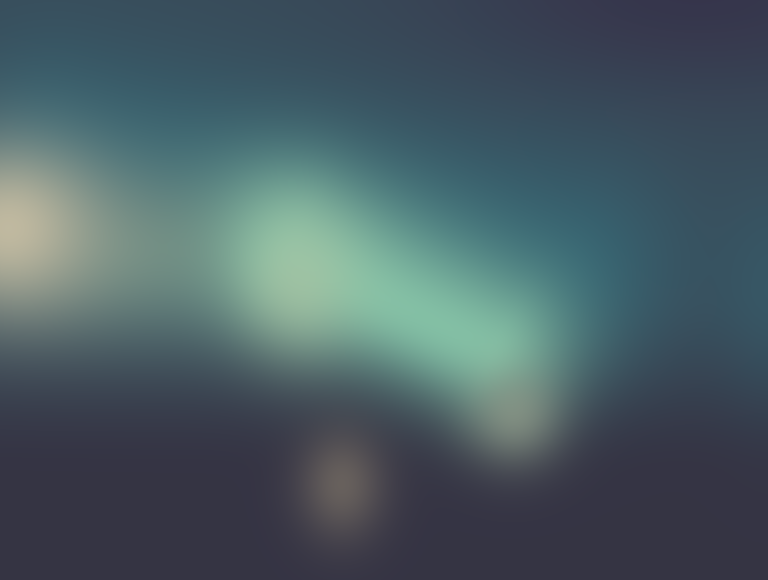
This background is drawn by a Shadertoy shader. Its source:

```glsl
// Blurred night sky: a mint aurora ridge, teal halo and warm out-of-focus lights.

#define DUSK   vec3(0.207, 0.202, 0.264)
#define SLATE  vec3(0.222, 0.295, 0.350)
#define VIOLET vec3(0.212, 0.203, 0.292)
#define TEAL   vec3(0.200, 0.430, 0.485)
#define HAZE   vec3(0.450, 0.565, 0.520)
#define MINT   vec3(0.525, 0.765, 0.655)
#define PALE   vec3(0.665, 0.770, 0.640)
#define CREAM  vec3(0.760, 0.730, 0.630)
#define EMBER  vec3(0.570, 0.610, 0.540)
#define LAMP   vec3(0.430, 0.400, 0.375)
#define DESIGN_ASPECT 1.326

// Soft elliptical spot, 1 at its centre.
float glow(vec2 p, vec2 centre, vec2 radius) {
    vec2 q = (p - centre) / radius;
    return exp(-dot(q, q));
}

// Soft stroke from a to b with separate widths above and below its axis.
float streak(vec2 p, vec2 a, vec2 b, float above, float below) {
    vec2 axis = b - a;
    vec2 fromA = p - a;
    float along = clamp(dot(fromA, axis) / dot(axis, axis), 0.0, 1.0);
    vec2 offset = fromA - axis * along;
    float side = (axis.x * fromA.y - axis.y * fromA.x) / length(axis);
    float width = mix(below, above, smoothstep(-0.12, 0.12, side));
    return exp(-dot(offset, offset) / (width * width));
}

// Dark ground rising into slate, with a violet upper right corner.
vec3 nightSky(vec2 p) {
    vec3 colour = mix(DUSK, SLATE, smoothstep(0.18, 0.50, p.y));
    colour = mix(colour, VIOLET, 0.95 * glow(p, vec2(1.20, 1.02), vec2(0.46, 0.19)));
    return mix(colour, TEAL, 0.32 * glow(p, vec2(1.34, 0.49), vec2(0.10, 0.20)));
}

void mainImage(out vec4 fragColor, in vec2 fragCoord) {
    vec2 p = fragCoord / iResolution.xy * vec2(DESIGN_ASPECT, 1.0);
    vec3 colour = nightSky(p);

    // Teal halo and the grey-green haze on the left
    float halo = streak(p, vec2(0.10, 0.735), vec2(0.98, 0.54), 0.20, 0.18);
    colour = mix(colour, TEAL, 0.68 * halo);
    colour = mix(colour, HAZE, 0.88 * glow(p, vec2(0.28, 0.565), vec2(0.32, 0.155)));

    // Aurora ridge and its pale heart
    float ridge = streak(p, vec2(0.51, 0.56), vec2(0.845, 0.40), 0.145, 0.122);
    colour = mix(colour, MINT, 0.96 * ridge);
    colour = mix(colour, PALE, 0.70 * glow(p, vec2(0.515, 0.51), vec2(0.105, 0.13)));

    // Warm lights
    colour = mix(colour, CREAM, 0.98 * glow(p, vec2(0.014, 0.607), vec2(0.165, 0.148)));
    colour = mix(colour, EMBER, 0.72 * glow(p, vec2(0.89, 0.285), vec2(0.082, 0.085)));
    colour = mix(colour, LAMP, 0.88 * glow(p, vec2(0.59, 0.165), vec2(0.075, 0.095)));

    fragColor = vec4(colour, 1.0);
}
```
